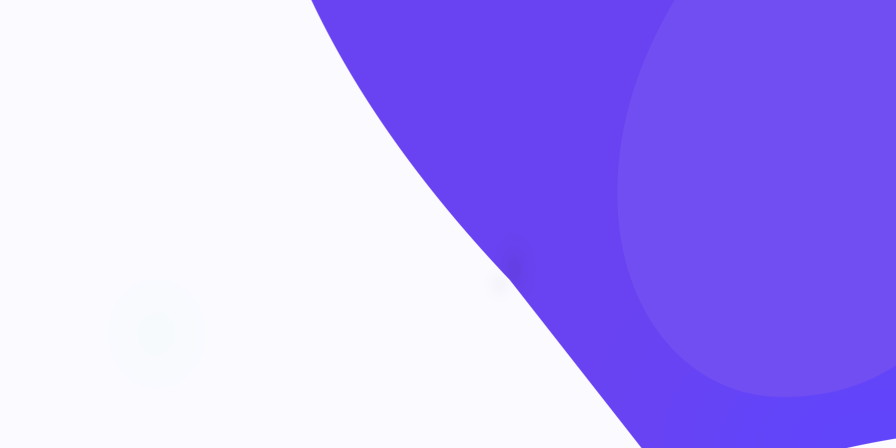
Write a WebGL 1 fragment shader that draws this background.

```glsl
precision highp float;
// A pale field meets a violet panel along a bent, sweeping diagonal edge.
// A lighter rounded blob overlays the panel; a pale wedge cuts its lower corner.
// Signed distances (positive inside) give the shapes, Gaussians the faint smudges.

uniform vec2 u_resolution;

const vec3 PAPER = vec3(0.980, 0.980, 1.000);
const vec3 VIOLET = vec3(0.412, 0.260, 0.945);
const vec3 VIOLET_BLUE = vec3(0.380, 0.272, 0.985);
const vec3 BLOB = vec3(0.443, 0.304, 0.950);
const vec3 MINT = vec3(0.964, 0.980, 0.988);
const vec3 SHADE = vec3(0.385, 0.240, 0.870);
const vec3 MIST = vec3(0.950, 0.950, 0.975);

float coverage(float d, float pixel) {
  return smoothstep(-0.75 * pixel, 0.75 * pixel, d);
}

float softSpot(vec2 p, vec2 center, vec2 radius) {
  vec2 q = (p - center) / radius;
  return exp(-dot(q, q));
}

// Straight diagonal below the joint, gentle parabola above it.
float panelDistance(vec2 p, vec2 joint) {
  float t = p.y - joint.y;
  float edge = t < 0.0 ? -0.784 * t : -0.947 * t + 0.381 * t * t;
  return 0.77 * (p.x - joint.x - edge);
}

// Superellipse bowl with a parabolic left side rising above it.
float blobDistance(vec2 p, vec2 center, float leftRadius, float rightRadius, float depth) {
  vec2 q = p - center;
  if (q.y > 0.0) return q.x + leftRadius - 0.691 * q.y * q.y;
  float halfWidth = q.x < 0.0 ? leftRadius : rightRadius;
  vec2 s = pow(max(abs(q) / vec2(halfWidth, depth), 1e-4), vec2(2.1));
  return (1.0 - pow(s.x + s.y, 1.0 / 2.1)) * 0.41;
}

// Low pale rise in the lower right corner.
float wedgeDistance(vec2 p, float start) {
  float x = p.x - start;
  return 0.22 * x - 0.25 * x * x - p.y;
}

void main() {
  vec2 p = gl_FragCoord.xy / u_resolution * vec2(2.0, 1.0);
  float pixel = 1.0 / u_resolution.y;
  vec2 joint = vec2(1.138, 0.375);

  // Pale field with a barely tinted spot and mist beside the joint
  vec3 color = mix(PAPER, MINT, 0.8 * softSpot(p, vec2(0.350, 0.255), vec2(0.075, 0.085)));
  color = mix(color, MIST, 0.7 * softSpot(p, vec2(1.115, 0.365), vec2(0.022, 0.025)));

  // Violet panel, bluer toward the lower right
  float blueness = smoothstep(0.5, 0.0, p.y) * smoothstep(1.2, 1.95, p.x);
  vec3 panel = mix(VIOLET, VIOLET_BLUE, blueness);
  panel = mix(panel, SHADE, 0.7 * softSpot(p, vec2(1.148, 0.398), vec2(0.026, 0.045)));

  // Lighter blob on the panel
  float blob = blobDistance(p, vec2(1.750, 0.570), 0.372, 0.445, 0.456);
  panel = mix(panel, BLOB, coverage(blob, pixel));

  color = mix(color, panel, coverage(panelDistance(p, joint), pixel));
  color = mix(color, PAPER, coverage(wedgeDistance(p, 1.890), pixel));
  gl_FragColor = vec4(color, 1.0);
}
```
